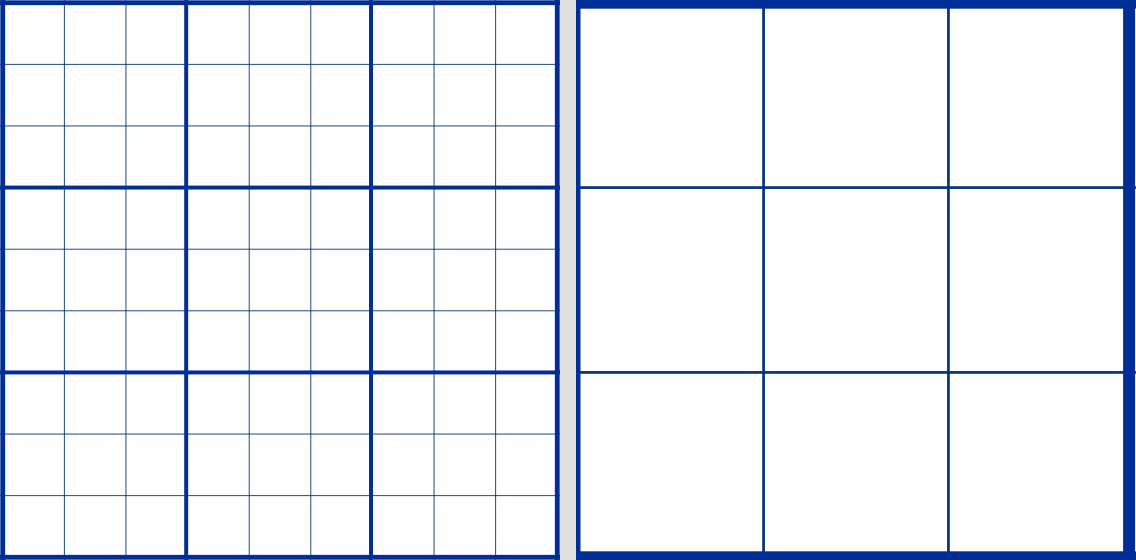
Left: the whole. Right: its middle third, enlarged.
A Shadertoy shader for this pattern:

```glsl
// A white square ruled into 9 by 9 cells, grouped 3 by 3 by heavier bars
// and closed by a thick frame. Each rule is a one-dimensional strip whose
// exact pixel coverage is summed along both axes.

const int   CELLS        = 9;
const int   GROUP        = 3;
const float PITCH        = 0.11003;             // cell spacing
const float THIN_WIDTH   = 0.0016;
const float BAR_WIDTH    = 0.0071;
const float FRAME_WIDTH  = 0.0086;
const vec2  BAR_SHIFT    = vec2(-0.0025, 0.0);  // upright bars sit left of the grid
const vec3  PAPER_COLOR  = vec3(1.0);
const vec3  THIN_COLOR   = vec3(0.0, 0.20, 0.46);
const vec3  HEAVY_COLOR  = vec3(0.0, 0.18, 0.59);

// Share of each pixel covered by a strip, for x and y at once
vec2 stripCoverage(vec2 offset, float width, vec2 pixel) {
    vec2 upper = min(offset + 0.5 * pixel, vec2(0.5 * width));
    vec2 lower = max(offset - 0.5 * pixel, vec2(-0.5 * width));
    return clamp((upper - lower) / pixel, 0.0, 1.0);
}

// Combined coverage of an upright and a level strip
float crossCoverage(vec2 coverage) {
    return 1.0 - (1.0 - coverage.x) * (1.0 - coverage.y);
}

void mainImage(out vec4 fragColor, in vec2 fragCoord) {
    vec2 pixel = 1.0 / iResolution.xy;
    vec2 p = fragCoord * pixel - 0.5;
    vec2 thin = vec2(0.0);
    vec2 heavy = vec2(0.0);

    for (int i = 0; i <= CELLS; i++) {
        vec2 offset = p - (float(i) - 0.5 * float(CELLS)) * PITCH;
        if (i == 0 || i == CELLS) {
            heavy = max(heavy, stripCoverage(offset, FRAME_WIDTH, pixel));
        } else if (i % GROUP == 0) {
            heavy = max(heavy, stripCoverage(offset - BAR_SHIFT, BAR_WIDTH, pixel));
        } else {
            thin = max(thin, stripCoverage(offset, THIN_WIDTH, pixel));
        }
    }

    // Heavy rules lie over the thin ones
    vec3 color = mix(PAPER_COLOR, THIN_COLOR, crossCoverage(thin));
    color = mix(color, HEAVY_COLOR, crossCoverage(heavy));
    fragColor = vec4(color, 1.0);
}
```
